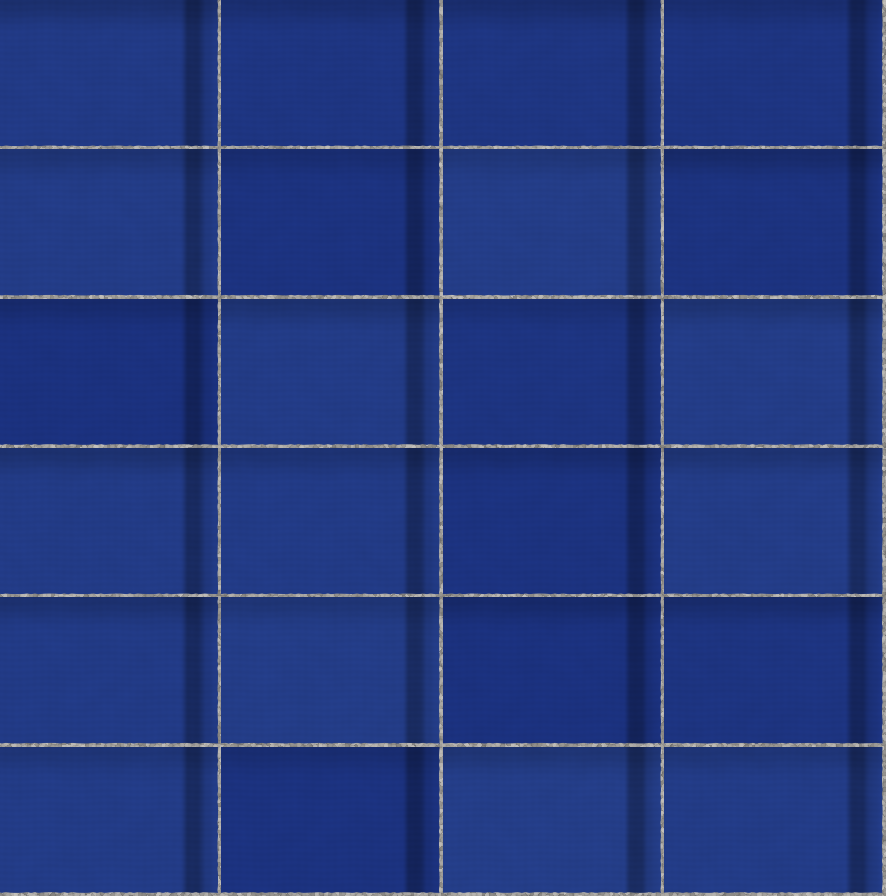
Reproduce this texture procedurally as a Shadertoy shader.

```glsl
// Glossy blue wall tiles, four across and six down, with thin speckled grout.
const vec2 TILES = vec2(4.0, 6.0);
const vec2 GROUT_WIDTH = vec2(0.0042, 0.0039);   // fraction of the canvas
const vec3 DEEP_BLUE = vec3(0.105, 0.192, 0.495);
const vec3 PALE_BLUE = vec3(0.143, 0.243, 0.535);
const vec3 GROUT_COLOR = vec3(0.66, 0.65, 0.63);
const vec2 BAND = vec2(0.832, 0.912);            // dark reflection, across a tile
const float BAND_SHADE = 0.29;
const float TOP_SHADE = 0.17;
const float TOP_DEPTH = 0.24;
const float WEAVE_AMOUNT = 0.014;
const float MOTTLE_AMOUNT = 0.022;
const float SPECK_SCALE = 230.0;

// Glaze lightness of each tile, rows from top to bottom
const vec4 TONES[6] = vec4[6](
    vec4(0.65, 0.30, 0.32, 0.25),
    vec4(0.82, 0.10, 0.90, 0.12),
    vec4(0.00, 0.78, 0.22, 0.85),
    vec4(0.75, 0.72, 0.10, 0.85),
    vec4(0.70, 0.88, 0.02, 0.22),
    vec4(0.80, 0.08, 0.95, 0.80));

vec2 hash2(vec2 p) {
    vec3 q = fract(p.xyx * vec3(0.1031, 0.1030, 0.0973));
    q += dot(q, q.yzx + 33.33);
    return fract((q.xx + q.yz) * q.zy);
}

// Cellular noise: x = distance to nearest point, y = random value of its cell
vec2 cellular(vec2 p) {
    vec2 cell = floor(p), nearest = vec2(9.0, 0.0);
    for (int j = -1; j <= 1; j++)
    for (int i = -1; i <= 1; i++) {
        vec2 id = cell + vec2(i, j);
        vec2 rnd = hash2(id);
        float d = length(id + rnd - p);
        if (d < nearest.x) nearest = vec2(d, hash2(id + 57.0).x);
    }
    return nearest;
}

// Soft cloudy variation from layered, warped sines
float mottle(vec2 p) {
    float sum = 0.0, amp = 0.5;
    for (int i = 0; i < 4; i++) {
        sum += amp * sin(p.x + 1.7 * sin(p.y * 0.7)) * sin(p.y + 1.3 * sin(p.x * 0.6));
        p = mat2(1.5, 1.1, -1.1, 1.5) * p + 2.3;
        amp *= 0.6;
    }
    return sum;
}

vec3 tileColor(vec2 uv, vec2 id, vec2 local) {
    float tone = TONES[int(TILES.y) - 1 - int(id.y)][int(id.x)];
    vec3 color = mix(DEEP_BLUE, PALE_BLUE, tone);
    vec2 seed = hash2(id + 11.0);

    // Shade falling from the upper edge, deepest just below it
    float top = 1.0 - smoothstep(0.0, TOP_DEPTH, 1.0 - local.y);
    float shade = 1.0 - TOP_SHADE * top * mix(0.7, 1.1, seed.x);

    // Upright dark reflection, with a weaker shade to its right
    float band = smoothstep(BAND.x - 0.018, BAND.x + 0.018, local.x)
               * (1.0 - smoothstep(BAND.y - 0.02, BAND.y + 0.02, local.x));
    float side = smoothstep(BAND.y - 0.02, BAND.y + 0.02, local.x)
               * (1.0 - smoothstep(0.93, 0.98, local.x));
    shade *= 1.0 - BAND_SHADE * band - 0.08 * side;

    // Fine woven grain and faint clouding
    float weave = sin(uv.x * 760.0) * 0.5 + sin(uv.y * 900.0 + 0.6 * sin(uv.x * 90.0));
    shade += WEAVE_AMOUNT * weave + MOTTLE_AMOUNT * mottle(uv * 70.0 + seed * 20.0);
    return color * shade;
}

vec3 groutColor(vec2 uv) {
    vec2 speck = cellular(uv * SPECK_SCALE);
    float grain = mix(0.80, 1.14, speck.y) - 0.12 * smoothstep(0.3, 0.8, speck.x);
    return GROUT_COLOR * grain * (1.0 + 0.04 * mottle(uv * 120.0));
}

void mainImage(out vec4 fragColor, in vec2 fragCoord) {
    vec2 uv = fragCoord / iResolution.xy;
    vec2 pixel = 1.0 / iResolution.xy;
    vec2 id = clamp(floor(uv * TILES), vec2(0.0), TILES - 1.0);
    vec2 local = uv * TILES - id;

    // Grout lies along the right and lower edge of every tile
    vec2 edge = vec2(1.0 - local.x, local.y) / TILES;
    edge += 0.0003 * sin(uv.yx * 420.0 + 2.0 * sin(uv.yx * 170.0));
    vec2 line = 1.0 - smoothstep(GROUT_WIDTH - 0.6 * pixel, GROUT_WIDTH + 0.6 * pixel, edge);
    float grout = max(line.x, line.y);

    vec3 color = mix(tileColor(uv, id, local), groutColor(uv), grout);
    fragColor = vec4(color, 1.0);
}
```
